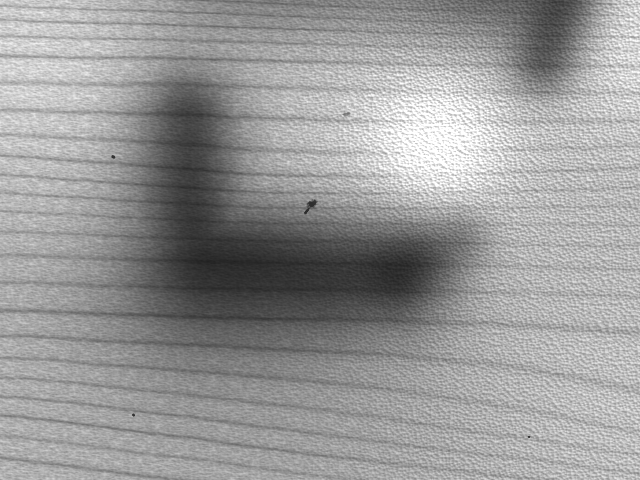
Reproduce this texture procedurally as a Shadertoy shader.

```glsl
const float PI = 3.14159265;

vec2 hash2(vec2 cell) {
    vec3 h = fract(vec3(cell.xyx) * vec3(0.1031, 0.1030, 0.0973));
    h += dot(h, h.yzx + 33.33);
    return fract((h.xx + h.yz) * h.zy);
}

// Distance to the nearest scattered cell centre
float cellular(vec2 p) {
    vec2 cell = floor(p);
    float nearest = 4.0;
    for (int j = -1; j <= 1; j++) {
        for (int i = -1; i <= 1; i++) {
            vec2 neighbour = cell + vec2(i, j);
            vec2 d = neighbour + hash2(neighbour) - p;
            nearest = min(nearest, dot(d, d));
        }
    }
    return sqrt(nearest);
}

float layeredSines(vec2 p) {
    float sum = 0.0, weight = 0.5;
    for (int i = 0; i < 4; i++) {
        sum += weight * sin(p.x + 1.7 * sin(p.y + float(i)));
        p = mat2(1.6, 1.1, -1.1, 1.6) * p + 2.3;
        weight *= 0.55;
    }
    return sum;
}

float softSpot(vec2 p, vec2 centre, vec2 radius) {
    vec2 d = (p - centre) / radius;
    return exp(-dot(d, d));
}

float softStroke(vec2 p, vec2 a, vec2 b, float width) {
    vec2 ab = b - a;
    float along = clamp(dot(p - a, ab) / dot(ab, ab), 0.0, 1.0);
    float d = length(p - a - ab * along) / width;
    return exp(-d * d);
}

float speck(vec2 p, vec2 centre, vec2 radius, float angle) {
    vec2 d = p - centre;
    float c = cos(angle), s = sin(angle);
    d = vec2(c * d.x + s * d.y, c * d.y - s * d.x) / radius;
    float ragged = 0.25 * layeredSines(p * 420.0);
    return 1.0 - smoothstep(0.6, 1.3, length(d) + ragged);
}

// Growth rings, counted downwards from the top
float ringIndex(vec2 p) {
    float depth = 1.0 - p.y;
    float slope = 0.02 + 0.10 * smoothstep(0.62, 0.95, depth)
                + 0.04 * (1.0 - smoothstep(0.0, 0.15, depth));
    float sag = (depth - 0.36) / 0.1;
    float drop = p.x * slope + 0.03 * sin(PI * p.x / 1.333) * exp(-sag * sag);
    float wobble = 0.003 * layeredSines(vec2(p.x * 7.0, p.y * 5.0));
    float ring = (depth - 0.17 - drop + wobble) / 0.047;
    float crowd = max(0.15 - depth, 0.0);
    return ring - 0.3 * sin(ring * 0.68) - 45.0 * crowd * crowd;
}

float ringDarkness(float index) {
    float line = round(index);
    float d = index - line;
    float strength = 0.6 + 0.4 * hash2(vec2(line + 40.0, 7.0)).x;
    float thin = exp(-d * d / 0.006);
    float band = exp(-abs(d) * (d > 0.0 ? 7.0 : 4.0));
    return strength * (0.65 * thin + 0.35 * band);
}

float boardLight(vec2 p) {
    float light = 0.73;
    light += 0.13 * softSpot(p, vec2(0.08, 0.88), vec2(0.32, 0.25));
    light += 0.16 * softSpot(p, vec2(1.34, 0.95), vec2(0.16, 0.22));
    light += 0.05 * softSpot(p, vec2(1.30, 0.15), vec2(0.30, 0.20));
    light -= 0.08 * softSpot(p, vec2(0.65, 0.10), vec2(0.50, 0.20));
    return light;
}

float shadowLight(vec2 p) {
    p += 0.008 * vec2(layeredSines(p * 9.0), layeredSines(p.yx * 8.0));
    float hook = max(0.56 * softStroke(p, vec2(0.39, 0.76), vec2(0.41, 0.52), 0.095),
                     0.61 * softStroke(p, vec2(0.43, 0.46), vec2(0.83, 0.43), 0.115));
    float light = 1.0 - hook;
    light *= 1.0 - 0.30 * softStroke(p, vec2(0.83, 0.43), vec2(0.96, 0.50), 0.065);
    light *= 1.0 - 0.36 * softSpot(p, vec2(0.52, 0.37), vec2(0.34, 0.17));
    light *= 1.0 - 0.22 * softSpot(p, vec2(0.37, 0.60), vec2(0.17, 0.30));
    light *= 1.0 - 0.52 * softStroke(p, vec2(1.18, 1.03), vec2(1.13, 0.88), 0.075);
    light *= 1.0 - 0.45 * softSpot(p, vec2(1.02, 1.03), vec2(0.19, 0.12));
    light *= 1.0 - 0.32 * softSpot(p, vec2(0.60, 1.03), vec2(0.30, 0.12));
    return light;
}

void mainImage(out vec4 fragColor, in vec2 fragCoord) {
    vec2 p = fragCoord / iResolution.y;

    // Broad light, shadows and reflected glow
    float glow = softSpot(p, vec2(0.91, 0.70), vec2(0.13, 0.12));
    float sheen = softSpot(p, vec2(0.84, 0.73), vec2(0.30, 0.20));
    float tone = boardLight(p) * shadowLight(p) + 0.25 * glow + 0.07 * sheen;

    // Wood rings and stretched fibres
    float rough = smoothstep(0.45, 1.0, p.x);
    float rings = ringDarkness(ringIndex(p));
    tone *= 1.0 - rings * mix(0.27, 0.15, rough) * (1.0 - 0.7 * glow);
    vec2 grainUV = vec2(p.x, p.y + 0.08 * p.x);
    float fibre = cellular(grainUV * vec2(45.0, 190.0))
                + cellular(grainUV * vec2(110.0, 260.0)) - 1.0;
    tone *= 1.0 + fibre * mix(0.17, 0.08, rough);

    // Pebbled varnish, lit from above
    vec2 pebbleUV = p * vec2(130.0, 165.0);
    float relief = cellular(pebbleUV) - cellular(pebbleUV + vec2(0.25, 0.45));
    tone *= 1.0 + relief * (0.10 + 0.25 * rough + 0.12 * sheen);

    // Chips and pinholes
    float chip = speck(p, vec2(0.650, 0.575), vec2(0.011, 0.007), 0.5);
    chip = max(chip, speck(p, vec2(0.639, 0.560), vec2(0.008, 0.003), 0.9));
    chip = max(chip, speck(p, vec2(0.236, 0.673), vec2(0.004), 0.0));
    chip = max(chip, 0.5 * speck(p, vec2(0.722, 0.762), vec2(0.008, 0.004), 0.2));
    chip = max(chip, speck(p, vec2(0.278, 0.135), vec2(0.003), 0.0));
    chip = max(chip, speck(p, vec2(1.102, 0.090), vec2(0.003, 0.002), 0.0));
    tone = mix(tone, 0.12, 0.85 * chip);

    fragColor = vec4(vec3(clamp(tone, 0.0, 1.0)), 1.0);
}
```
